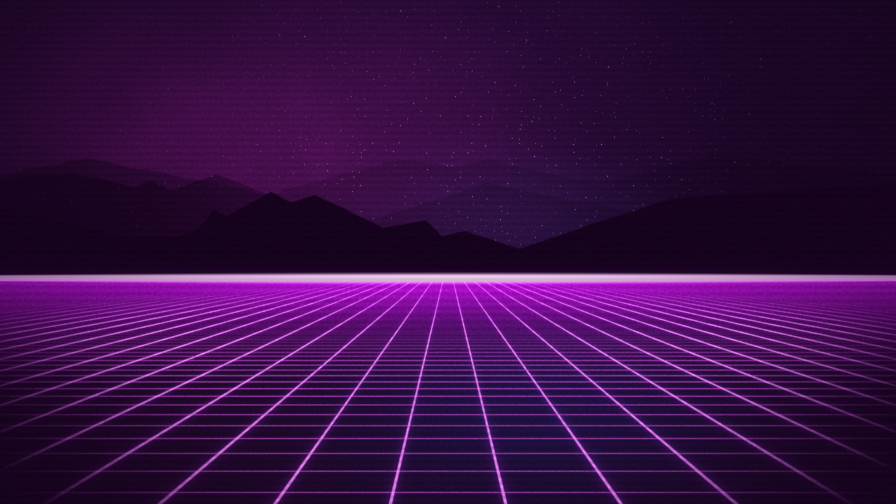
A Shadertoy shader for this background:

```glsl
const vec3 NIGHT = vec3(0.09, 0.01, 0.12);
const vec3 MAGENTA = vec3(0.74, 0.06, 0.86);
const vec3 NEON_PINK = vec3(0.92, 0.52, 0.96);
const vec3 HOT_WHITE = vec3(0.94, 0.80, 0.94);
const float HORIZON = 0.448;
const float CENTER_X = 0.889;

float hash(vec2 p) {
    p = fract(p * vec2(0.1031, 0.1130));
    p += dot(p, p.yx + 33.33);
    return fract((p.x + p.y) * p.y * 17.3);
}

float cornerSlope(vec2 cell, vec2 offset) {
    float angle = 6.2832 * hash(cell);
    return dot(vec2(cos(angle), sin(angle)), offset);
}

float gradientNoise(vec2 p) {
    vec2 i = floor(p), f = fract(p), e = vec2(1.0, 0.0);
    vec2 w = f * f * (3.0 - 2.0 * f);
    float low = mix(cornerSlope(i, f), cornerSlope(i + e, f - e), w.x);
    float high = mix(cornerSlope(i + e.yx, f - e.yx), cornerSlope(i + 1.0, f - 1.0), w.x);
    return mix(low, high, w.y);
}

float fbm(vec2 p) {
    float sum = 0.0;
    for (float gain = 0.6; gain > 0.06; gain *= 0.5) {
        sum += gain * gradientNoise(p);
        p = p * 2.03 + 7.1;
    }
    return sum;
}

float glow(vec2 p, vec2 center, vec2 radius) {
    vec2 q = (p - center) / radius;
    return exp(-dot(q, q));
}

// Tent: summit in xy, left and right slopes in zw
float peak(float x, vec4 t) {
    return t.y - max((t.x - x) * t.z, (x - t.x) * t.w);
}

float farRidge(float x) {
    float h = max(peak(x, vec4(0.17, 0.687, 0.2, 0.2)), peak(x, vec4(0.80, 0.683, 0.25, 0.14)));
    h = max(h, peak(x, vec4(0.972, 0.683, 0.2, 0.22)));
    return max(h, peak(x, vec4(1.412, 0.692, 0.25, 0.1)));
}

float middleRidge(float x) {
    float h = max(peak(x, vec4(0.139, 0.657, 0.08, 0.2)), peak(x, vec4(0.30, 0.641, 0.3, 0.5)));
    h = max(h, peak(x, vec4(0.428, 0.653, 0.35, 0.35)));
    return max(h, peak(x, vec4(0.968, 0.637, 0.32, 0.2)));
}

float frontRidge(float x) {
    float h = max(peak(x, vec4(0.0, 0.592, 0.0, 0.25)), peak(x, vec4(0.31, 0.532, 0.03, 0.1)));
    h = max(h, peak(x, vec4(0.424, 0.583, 1.2, 0.5)));
    h = max(h, peak(x, vec4(0.537, 0.620, 0.57, 0.55)));
    h = max(h, peak(x, vec4(0.625, 0.613, 0.3, 0.48)));
    h = max(h, peak(x, vec4(0.845, 0.563, 0.18, 1.0)));
    h = max(h, peak(x, vec4(0.921, 0.542, 0.25, 0.32)));
    return max(h, peak(x, vec4(1.331, 0.606, 0.33, -0.07)));
}

float below(float y, float height, float pixel) {
    return smoothstep(-pixel, pixel, height - y);
}

float stars(vec2 p, float density, float chance, float radius) {
    vec2 cell = floor(p * density);
    vec2 seat = 0.2 + 0.6 * vec2(hash(cell + 3.7), hash(cell + 19.1));
    float d = length(fract(p * density) - seat) / (density * radius);
    return step(1.0 - chance, hash(cell + 41.3)) * hash(cell + 8.9) * exp(-d * d);
}

vec3 skyColor(vec2 p, float pixel) {
    float x = p.x, cloud = 1.0 + 0.5 * fbm(p * 3.0), rough = 0.012 * fbm(vec2(x * 14.0, 2.0));
    vec3 color = vec3(0.10, 0.02, 0.14);
    color += vec3(0.18, 0.03, 0.15) * cloud * glow(p, vec2(0.55, 0.70), vec2(0.45, 0.25));
    color += vec3(0.05, 0.02, 0.07) * cloud * glow(p, vec2(0.85, 0.85), vec2(0.60, 0.35));
    color += vec3(0.09, 0.08, 0.18) * glow(p, vec2(1.02, 0.55), vec2(0.25, 0.11));

    // Hazy ridges sink into darkness towards the sides
    float side = smoothstep(0.25, 0.8, abs(x - 0.95));
    color = mix(color, NIGHT, below(p.y, farRidge(x) + rough, pixel) * mix(0.22, 0.5, side));
    color = mix(color, NIGHT, below(p.y, middleRidge(x) + rough, pixel) * mix(0.25, 0.75, side));
    float dust = 0.3 + glow(p, vec2(1.0, 0.68), vec2(0.45, 0.25));
    float sparkle = 0.45 * dust * stars(p, 75.0, 0.3, 0.0012) + 0.35 * stars(p, 32.0, 0.12, 0.0016);
    color += vec3(0.8, 0.65, 0.95) * (sparkle + stars(p, 7.0, 0.07, 0.0028)) * (1.0 - 0.7 * side);
    return mix(color, NIGHT, below(p.y, frontRidge(x) + 0.3 * rough, pixel));
}

// Strokes thinner than a pixel grow fainter
float stroke(float dist, float halfWidth, float pixel) {
    float edge = smoothstep(max(halfWidth - pixel, 0.0), halfWidth + pixel, dist);
    return (1.0 - edge) * min(1.0, 0.25 + 1.5 * halfWidth / pixel);
}

vec3 groundColor(vec2 p, float pixel) {
    float depth = max(0.486 - p.y, 0.01), dx = p.x - CENTER_X;
    float fade = 1.0 - smoothstep(0.38, 0.8, length(vec2(dx * 0.75, p.y - HORIZON)));
    float haze = exp(-pow(max(0.438 - p.y, 0.0) / 0.085, 1.4) - 0.7 * dx * dx);
    vec3 color = mix(NIGHT, vec3(0.12, 0.03, 0.16), fade);
    color += vec3(0.0, 0.04, 0.11) * glow(p, vec2(1.05, 0.22), vec2(0.36, 0.2));
    color = mix(color, MAGENTA, haze);

    // Rails converge above the horizon; rungs are evenly spaced in depth
    float rail = dx / (0.471 * depth), rungScale = depth * depth / 4.63;
    float railScale = 0.471 * depth / sqrt(1.0 + 0.222 * rail * rail);
    float railDist = abs(fract(rail) - 0.5) * railScale;
    float rungDist = abs(fract(4.63 / depth + 0.5) - 0.5) * rungScale;
    float railFade = fade * smoothstep(1.5, 6.0, railScale / pixel);
    float rungFade = fade * smoothstep(1.5, 5.0, rungScale / pixel);
    color += vec3(0.22, 0.04, 0.28) * exp(-railDist / (0.018 * depth)) * railFade;
    color = mix(color, vec3(0.66, 0.25, 0.72), stroke(rungDist, 0.0011, pixel) * rungFade * 0.75);
    return mix(color, NEON_PINK, stroke(railDist, 0.0065 * depth, pixel) * railFade);
}

void mainImage(out vec4 fragColor, in vec2 fragCoord) {
    float pixel = 1.0 / iResolution.y;
    vec2 p = fragCoord * pixel;
    vec3 color = mix(skyColor(p, pixel), groundColor(p, pixel), below(p.y, HORIZON, pixel));
    color *= 1.0 + 0.16 * gradientNoise(p * 190.0);

    // Hot horizon band, thinner and dimmer at its ends
    float dx = p.x - CENTER_X, rise = abs(p.y - HORIZON), reach = exp(-0.8 * dx * dx);
    color += MAGENTA * 0.35 * exp(-rise / 0.007) * reach;
    color = mix(color, HOT_WHITE, (1.0 - smoothstep(0.004, 0.013 * reach + 0.001, rise)) * reach);
    color *= 1.0 - 0.06 * (1.0 + cos(6.2832 * 72.0 * p.y));
    fragColor = vec4(clamp(color, 0.0, 1.0), 1.0);
}
```
